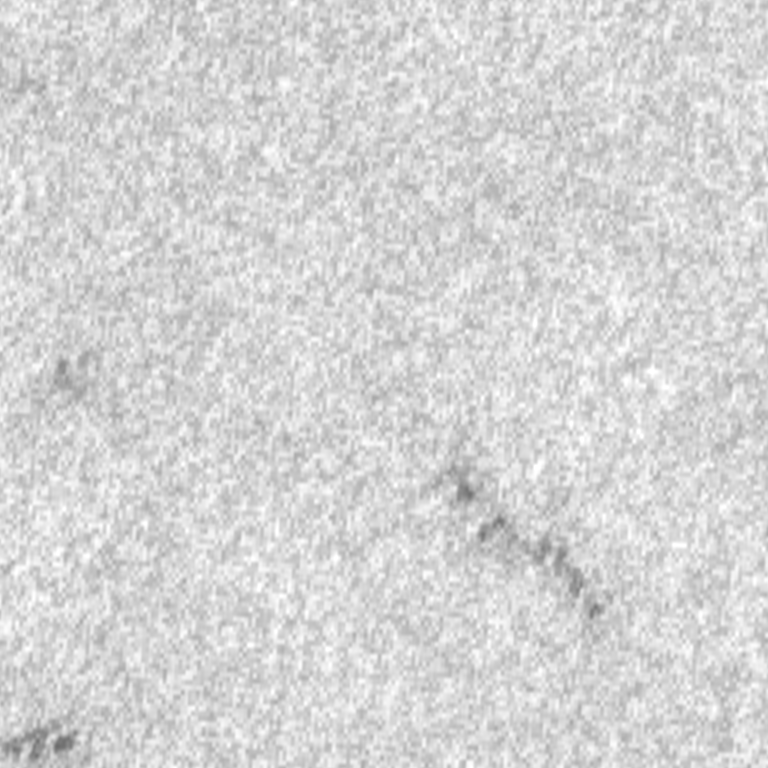
Reproduce this texture procedurally as a Shadertoy shader.

```glsl
// Pale grey, finely grained paper or plaster with a few dark broken smudges.
#define BASE_TONE 0.842
#define GRAIN_CONTRAST 0.40
#define GRAIN_CELLS 205.0
#define GRAIN_STRETCH 0.74
#define GRAIN_TILT 0.40
#define CLOUD_CONTRAST 0.045
#define STAIN_DARKNESS 0.34
#define STAIN_WIDTH 0.021
#define STAIN_COUNT 7

// Integer hash of a lattice cell, 0 to 1
float hash(ivec2 cell, uint seed) {
    uint h = uint(cell.x) * 1597334677u ^ uint(cell.y) * 3812015801u ^ seed * 2654435769u;
    h = (h ^ (h >> 16)) * 2246822519u;
    h = (h ^ (h >> 13)) * 3266489917u;
    h ^= h >> 16;
    return float(h >> 8) / 16777216.0;
}

// Smooth value noise, centred on zero
float noise(vec2 p, uint seed) {
    ivec2 cell = ivec2(floor(p));
    vec2 f = fract(p);
    f = f * f * (3.0 - 2.0 * f);
    float low = mix(hash(cell, seed), hash(cell + ivec2(1, 0), seed), f.x);
    float high = mix(hash(cell + ivec2(0, 1), seed), hash(cell + ivec2(1, 1), seed), f.x);
    return mix(low, high, f.y) - 0.5;
}

mat2 rotation(float angle) {
    float c = cos(angle), s = sin(angle);
    return mat2(c, -s, s, c);
}

// Three layers of slanted grain, each turned a little to hide the lattice
float grain(vec2 uv) {
    float sum = 0.0, cells = GRAIN_CELLS, weight = 0.50;
    for (int i = 0; i < 3; i++) {
        float turn = GRAIN_TILT + 0.35 * float(i - 1);
        vec2 p = rotation(-turn) * uv * vec2(1.0, GRAIN_STRETCH);
        sum += weight * noise(p * cells + 17.3, uint(i + 1));
        cells *= 0.57;
        weight *= 0.66;
    }
    return sum;
}

float segmentDistance(vec2 p, vec2 a, vec2 b) {
    vec2 ab = b - a;
    float t = clamp(dot(p - a, ab) / dot(ab, ab), 0.0, 1.0);
    return length(p - a - t * ab);
}

// Smudges: soft strokes (start, end) with strengths, broken up by noise
float stains(vec2 uv) {
    vec4 strokes[STAIN_COUNT] = vec4[](
        vec4(0.600, 0.380, 0.640, 0.305), vec4(0.655, 0.305, 0.705, 0.300),
        vec4(0.705, 0.300, 0.770, 0.215), vec4(0.715, 0.325, 0.735, 0.350),
        vec4(0.035, 0.020, 0.085, 0.035), vec4(0.095, 0.545, 0.083, 0.495),
        vec4(0.000, 0.890, 0.050, 0.885));
    float strengths[STAIN_COUNT] = float[](0.95, 0.65, 0.85, 0.50, 1.0, 0.50, 0.45);
    vec2 warped = uv + 0.022 * vec2(noise(uv * 38.0, 11u), noise(uv * 38.0, 12u));
    float cover = 0.0;
    for (int i = 0; i < STAIN_COUNT; i++) {
        float d = segmentDistance(warped, strokes[i].xy, strokes[i].zw) / STAIN_WIDTH;
        float halo = 0.75 * exp(-d * d) + 0.25 * exp(-0.2 * d * d);
        cover = max(cover, strengths[i] * halo);
    }
    vec2 slanted = rotation(-GRAIN_TILT) * uv * vec2(1.0, 0.6);
    float patches = 0.5 + noise(slanted * 85.0, 13u);
    return cover * mix(0.12, 1.0, smoothstep(0.15, 0.85, patches));
}

void mainImage(out vec4 fragColor, in vec2 fragCoord) {
    vec2 uv = fragCoord / iResolution.xy;

    // Broad, faint unevenness of the sheet
    float clouds = noise(uv * 5.0, 21u) + 0.6 * noise(uv * 14.0, 22u);

    float tone = BASE_TONE + GRAIN_CONTRAST * grain(uv) + CLOUD_CONTRAST * clouds;
    tone -= STAIN_DARKNESS * stains(uv);
    fragColor = vec4(vec3(clamp(tone, 0.0, 1.0)), 1.0);
}
```
